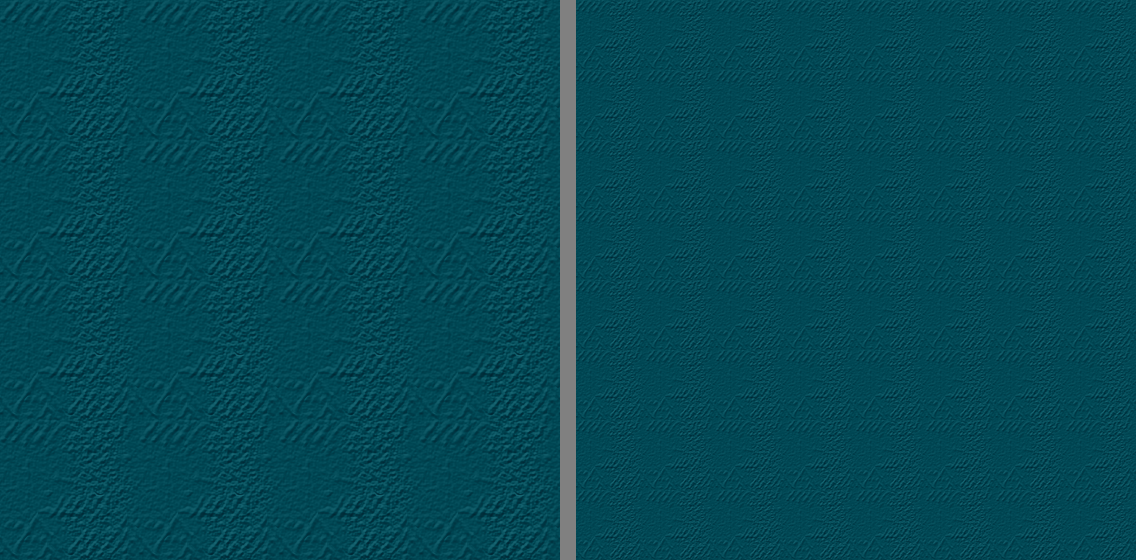
Left, the tile; right, the same tile 2 across and 2 down.
Give the GLSL for this texture, as a three.js fragment shader.

```glsl
// Dark teal embossed plaster: four by four tiles of chevrons, slanted strokes and grain.
// A wrapping height field is built from distance functions and periodic gradient noise,
// then lit from the upper left by its slope along the light direction.

varying vec2 vUv;

const float REPEATS = 4.0;
const vec3 BASE_TEAL = vec3(0.0, 0.28, 0.33);
const vec3 SHADOW_TEAL = vec3(0.0, 0.23, 0.28);
const vec3 LIGHT_TEAL = vec3(0.04, 0.33, 0.38);
const vec2 LIGHT_DIR = vec2(-0.39, 0.92);
const float LIGHT_STEP = 0.004;
const float LINE_WIDTH = 0.026;

vec2 hash2(vec2 cell) {
  vec3 h = fract(cell.xyx * vec3(0.1031, 0.103, 0.0973));
  h += dot(h, h.yzx + 33.33);
  return fract((h.xx + h.yz) * h.zy);
}

// Slope of one lattice corner, repeating once per tile
float corner(vec2 cell, vec2 offset, float period, float seed) {
  return dot(hash2(mod(cell, period) + seed) * 2.0 - 1.0, offset);
}

// Wrapping gradient noise, roughly -0.7 to 0.7
float noise(vec2 p, float period, float seed) {
  vec2 cell = floor(p * period);
  vec2 f = fract(p * period);
  vec2 s = f * f * f * (f * (f * 6.0 - 15.0) + 10.0);
  vec2 e = vec2(1.0, 0.0);
  return mix(mix(corner(cell, f, period, seed), corner(cell + e, f - e, period, seed), s.x),
             mix(corner(cell + e.yx, f - e.yx, period, seed),
                 corner(cell + 1.0, f - 1.0, period, seed), s.x), s.y);
}

// Offset from a centre to the nearest wrapped copy
vec2 wrapOffset(vec2 p, vec2 centre) {
  return fract(p - centre + 0.5) - 0.5;
}

float ridge(float dist, float width) {
  return 1.0 - smoothstep(0.0, width, dist);
}

// Nested rooflines below an apex
float chevron(vec2 p, vec2 apex, float drop, float rings) {
  vec2 q = wrapOffset(p, apex);
  float spacing = 0.06;
  float inside = -(q.y + 1.4 * abs(q.x)) / 1.72;
  float ring = clamp(floor(inside / spacing + 0.5), 0.0, rings - 1.0);
  float legs = smoothstep(-drop, 0.03 - drop, q.y);
  return ridge(abs(inside - ring * spacing), LINE_WIDTH) * legs;
}

// Parallel slanted capsules with uneven lengths
float strokes(vec2 p, vec2 centre, float count, float spacing, float reach) {
  vec2 q = wrapOffset(p, centre);
  float across = dot(q, vec2(0.8, -0.6));
  float along = dot(q, vec2(0.6, 0.8));
  float index = clamp(floor(across / spacing + 0.5), -count, count);
  vec2 jitter = hash2(vec2(index + 9.0, floor(centre.x * 100.0)));
  // Tilt the row towards the horizontal
  float shift = index * spacing * 0.6 + (jitter.x - 0.5) * reach * 0.5;
  float past = max(abs(along - shift) - reach * mix(0.6, 1.0, jitter.y), 0.0);
  return ridge(length(vec2(across - index * spacing, past)), LINE_WIDTH);
}

// Thin arc, open towards the top
float crack(vec2 p, vec2 centre, float radius) {
  vec2 q = wrapOffset(p, centre);
  return ridge(abs(length(q) - radius), 0.012) * smoothstep(0.0, radius, -q.y - 0.4 * q.x);
}

// Coarse, ragged band on the right half of each tile
float roughness(vec2 p) {
  float x = fract(p.x + 0.12 * noise(p, 5.0, 3.0) + 0.12 * noise(p, 3.0, 7.0));
  return smoothstep(0.4, 0.58, x) * (1.0 - smoothstep(0.8, 1.0, x));
}

float relief(vec2 p) {
  float rough = roughness(p);
  vec2 w = p + 0.016 * vec2(noise(p, 14.0, 11.0), noise(p, 14.0, 29.0));

  // Pressed motifs
  float motif = chevron(w, vec2(0.906, 0.302), 0.28, 3.0);
  motif = max(motif, 0.9 * chevron(w, vec2(0.27, 0.302), 0.26, 1.0));
  motif = max(motif, 0.85 * chevron(w, vec2(0.34, 0.1), 0.1, 1.0));
  motif = max(motif, strokes(w, vec2(0.22, 0.9), 2.0, 0.068, 0.08));
  motif = max(motif, strokes(w, vec2(0.46, 0.365), 1.0, 0.052, 0.09));
  motif = max(motif, strokes(w, vec2(0.615, 0.115), 1.0, 0.056, 0.1));
  motif = max(motif, 0.7 * strokes(w, vec2(0.61, 0.84), 1.0, 0.052, 0.12));
  motif = max(motif, 0.7 * strokes(w, vec2(0.67, 0.39), 1.0, 0.05, 0.12));
  motif = max(motif, 0.7 * strokes(w, vec2(0.86, 0.92), 1.0, 0.055, 0.06));
  motif = max(motif, 0.8 * strokes(w, vec2(0.06, 0.25), 1.0, 0.065, 0.02));
  motif = max(motif, 0.8 * strokes(w, vec2(0.25, 0.15), 1.0, 0.05, 0.015));
  motif *= 0.85 + 0.7 * noise(p, 17.0, 41.0);

  // Scattered lumps, three scales of grain and fine cracks
  float lumps = smoothstep(0.15, 0.5, noise(w, 13.0, 53.0));
  float grain = 0.026 * noise(w, 19.0, 97.0) + 0.032 * noise(w, 31.0, 67.0)
              + 0.022 * noise(p, 53.0, 83.0);
  float cracks = crack(w, vec2(0.713, 0.5), 0.035) + 0.6 * crack(w, vec2(0.5, 0.09), 0.05);

  // Faint broken crease between rows
  float crease = ridge(abs(wrapOffset(p, vec2(0.0)).y), 0.014)
               * smoothstep(-0.1, 0.2, noise(p, 7.0, 19.0));

  return 0.025 * motif + 0.016 * lumps + grain * mix(0.34, 1.0, rough)
       - 0.024 * cracks - 0.006 * crease;
}

void main() {
  vec2 p = vUv * REPEATS;
  vec2 offset = LIGHT_DIR * LIGHT_STEP;
  float slope = (relief(p - offset) - relief(p + offset)) / (2.0 * LIGHT_STEP);
  float shade = 1.65 * slope / (1.0 + 0.3 * abs(slope));

  vec3 colour = BASE_TEAL + max(shade, 0.0) * (LIGHT_TEAL - BASE_TEAL)
              + max(-shade, 0.0) * (SHADOW_TEAL - BASE_TEAL);
  gl_FragColor = vec4(clamp(colour, 0.0, 1.0), 1.0);
}
```
